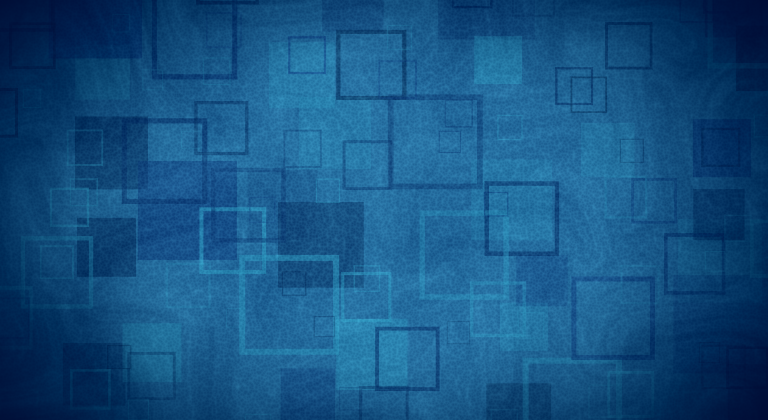
Reproduce this background procedurally as a WebGL 1 fragment shader.

```glsl
precision highp float;

uniform vec2 u_resolution;

#define BASE_BLUE vec3(0.15, 0.44, 0.635)
#define LIGHT_CYAN vec3(0.19, 0.62, 0.77)
#define DARK_NAVY vec3(0.01, 0.17, 0.34)
#define DARK_COBALT vec3(0.07, 0.27, 0.54)
#define EDGE_SHADE vec3(-0.08, 0.04, 0.20)
#define FILL_COUNT 28.0
#define BOLD_COUNT 38.0
#define FINE_COUNT 46.0
#define MOTTLE_STRENGTH 0.05
#define GRAIN_STRENGTH 0.10
#define GRAIN_CELLS 150.0

float hash(vec2 p) {
  vec3 q = fract(p.xyx * 0.1031);
  q += dot(q, q.yzx + 33.33);
  return fract((q.x + q.y) * q.z);
}

// Distance to the nearest jittered cell point
float cellular(vec2 p) {
  vec2 cell = floor(p);
  float nearest = 2.0;
  for (int y = -1; y <= 1; y++) {
    for (int x = -1; x <= 1; x++) {
      vec2 c = cell + vec2(float(x), float(y));
      vec2 point = c + vec2(hash(c), hash(c + 71.7));
      nearest = min(nearest, distance(p, point));
    }
  }
  return nearest;
}

// Cloudy stains from warped, layered sines
float mottle(vec2 p) {
  float sum = 0.0;
  float amplitude = 0.6;
  p *= 5.0;
  for (int i = 0; i < 6; i++) {
    p = mat2(0.8, 0.6, -0.6, 0.8) * p * 1.65 + 2.3;
    p += 0.7 * sin(p.yx * 1.3);
    sum += amplitude * sin(p.x) * sin(p.y);
    amplitude *= 0.75;
  }
  return sum;
}

float coverage(float dist) {
  float soft = 0.6 / u_resolution.y;
  return 1.0 - smoothstep(-soft, soft, dist);
}

// Blends evenly scattered translucent squares; a rim of 1 fills them
vec3 scatterSquares(vec3 color, vec2 p, float aspect, float count, float seed,
                    vec2 halfRange, float rim, float lightShare, vec2 alphaRange) {
  for (int i = 0; i < 64; i++) {
    float id = float(i);
    if (id >= count) break;
    vec2 key = vec2(id + 1.0, seed);

    // Low-discrepancy placement with a little jitter
    vec2 center = fract(seed * vec2(0.37, 0.61) + id * vec2(0.7549, 0.5698));
    center += 0.1 * (vec2(hash(key + 11.3), hash(key + 23.9)) - 0.5);
    center = (center * 1.06 - 0.03) * vec2(aspect, 1.0);

    float size = hash(key + 37.1);
    float halfSide = mix(halfRange.x, halfRange.y, size * size * 0.5 + size * 0.5);
    vec2 offset = abs(p - center);
    float dist = max(offset.x, offset.y) - halfSide;
    float mask = coverage(dist) * (1.0 - coverage(dist + rim * halfSide));

    vec3 dark = mix(DARK_NAVY, DARK_COBALT, hash(key + 53.7));
    vec3 tint = hash(key + 67.3) < lightShare ? LIGHT_CYAN : dark;
    color = mix(color, tint, mask * mix(alphaRange.x, alphaRange.y, hash(key + 83.9)));
  }
  return color;
}

void main() {
  vec2 uv = gl_FragCoord.xy / u_resolution;
  float aspect = u_resolution.x / u_resolution.y;
  vec2 p = uv * vec2(aspect, 1.0);

  // Squares, from broad fills to fine frames
  vec3 color = BASE_BLUE;
  color = scatterSquares(color, p, aspect, FILL_COUNT, 3.0,
                         vec2(0.055, 0.125), 1.1, 0.36, vec2(0.2, 0.6));
  color = scatterSquares(color, p, aspect, BOLD_COUNT, 8.0,
                         vec2(0.045, 0.12), 0.12, 0.4, vec2(0.35, 0.65));
  color = scatterSquares(color, p, aspect, FINE_COUNT, 14.0,
                         vec2(0.022, 0.055), 0.1, 0.5, vec2(0.2, 0.5));

  // Worn paper surface
  float grain = cellular(p * GRAIN_CELLS) - 0.48;
  grain += 0.5 * (cellular(p * GRAIN_CELLS * 0.4) - 0.48);
  float stain = mottle(p);
  color += vec3(0.6, 1.0, 0.9) * (MOTTLE_STRENGTH * stain + GRAIN_STRENGTH * grain);

  // Vignette, strongest in the corners
  vec2 fromCenter = (uv - 0.5) * vec2(2.0, 1.6);
  float shade = smoothstep(0.45, 1.4, length(fromCenter) - 0.03 * stain);
  color = mix(color, EDGE_SHADE, shade);

  gl_FragColor = vec4(clamp(color, 0.0, 1.0), 1.0);
}
```
